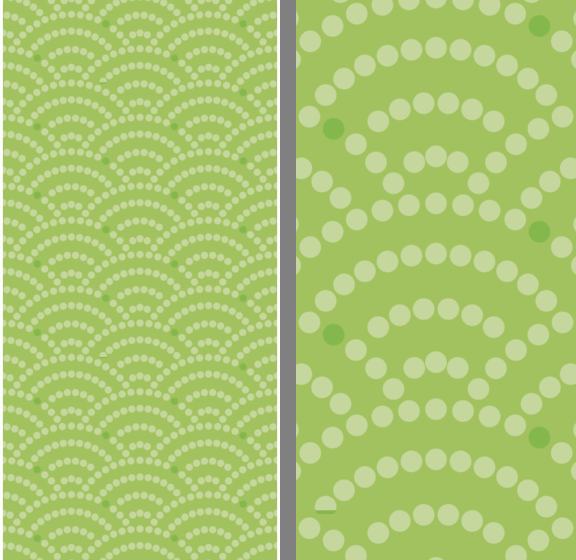
Left: the whole. Right: its middle third, enlarged.
Write a Shadertoy shader that draws this pattern.

```glsl
// Overlapping wave scales built from dotted concentric arcs on a green strip.
// Fans sit on a half-dropped grid; each arc snaps the pixel's polar angle to
// its nearest dot. One unit is the spacing between neighbouring columns.

const float DOT_RADIUS = 0.0525;

// Offset from the nearest dot of an arc; also returns that dot's index.
vec2 nearestDot(vec2 p, float radius, float stepAngle, float lastDot, out float index) {
    float shift = fract(lastDot);
    index = floor(atan(p.x, p.y) / stepAngle - shift + 0.5) + shift;
    index = clamp(index, -lastDot, lastDot);
    float angle = index * stepAngle;
    return p - radius * vec2(sin(angle), cos(angle));
}

void mainImage(out vec4 fragColor, in vec2 fragCoord) {
    float columnWidth = 0.245 * iResolution.x;
    vec2 pos = vec2(fragCoord.x - 0.5 * iResolution.x, fragCoord.y) / columnWidth;
    float pixel = 1.0 / columnWidth;

    vec3 leaf = vec3(0.63, 0.76, 0.37);
    vec3 pale = vec3(0.775, 0.845, 0.62);
    vec3 deep = vec3(0.52, 0.72, 0.30);
    vec3 color = leaf;

    // Per ring: radius, angle between dots, index of the last dot on each side
    vec3 rings[4] = vec3[4](
        vec3(0.984, 0.134, 7.0), vec3(0.740, 0.162, 5.0),
        vec3(0.4745, 0.253, 2.5), vec3(0.2125, 0.52, 1.0));

    // Fans whose dots can reach this point
    for (int i = 0; i < 2; i++) {
        float column = floor(pos.x) + float(i);
        float drop = 0.47 + 0.5 * mod(column, 2.0);
        for (int j = 0; j < 2; j++) {
            float row = floor(pos.y - drop) - float(j);
            float phase = mod(row, 4.0);
            vec2 p = pos - vec2(column, row + drop);

            for (int k = 0; k < 4; k++) {
                float index;
                vec2 q = nearestDot(p, rings[k].x, rings[k].y, rings[k].z, index);
                float cover = smoothstep(pixel, -pixel, length(q) - DOT_RADIUS);

                // Right-hand crossing of the outer arc is dark, with rare gaps
                bool skipped = column == -1.0 && phase == 1.0;
                bool accent = k == 0 && index == 4.0 && !skipped;
                vec3 dotColor = accent ? deep : pale;

                // Seam flaw: an occasional dot is clipped above a dark sliver
                if (k == 1 && index == -5.0 && column == 0.0 && phase == 2.0) {
                    float edge = 0.5 * pixel;
                    dotColor = mix(deep, pale, smoothstep(-edge, edge, q.y + 0.018));
                    cover *= smoothstep(-edge, edge, q.y + 0.036);
                }
                color = mix(color, dotColor, cover);
            }
        }
    }

    // White margins beyond the four columns
    float margin = smoothstep(-0.5 * pixel, 0.5 * pixel, abs(pos.x) - 2.0);
    fragColor = vec4(mix(color, vec3(0.99, 0.99, 0.98), margin), 1.0);
}
```
